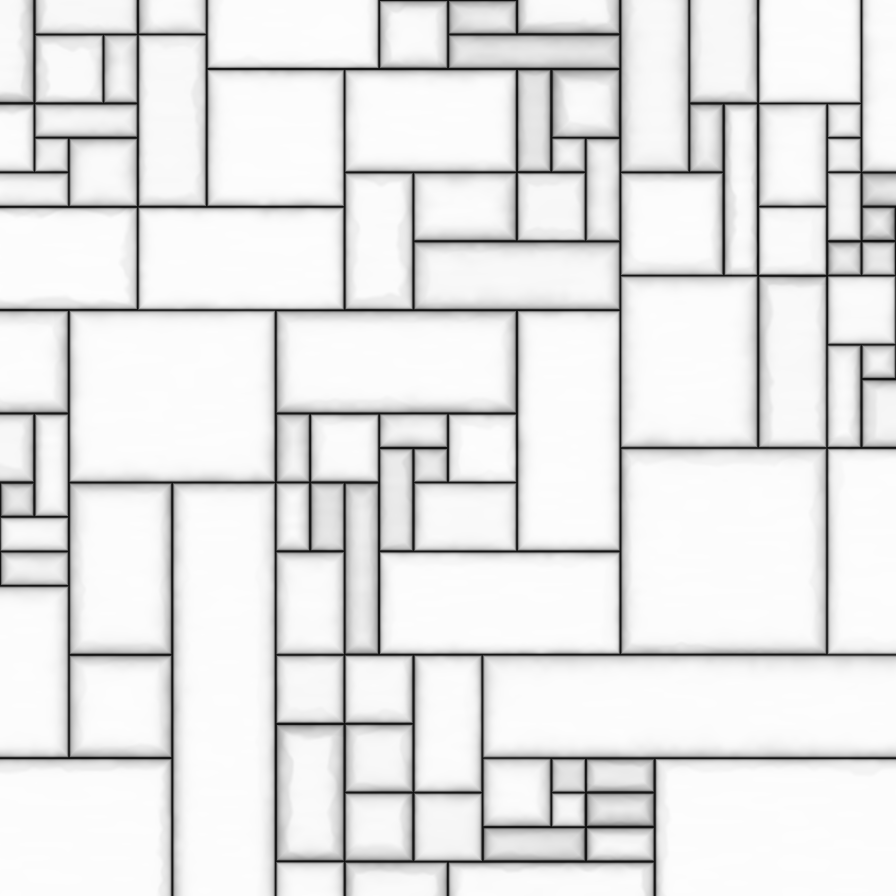
A WebGL 1 fragment shader for this texture map:

```glsl
precision highp float;
// Irregular packing of white bevelled rectangular panels with dark seams and soft painted shading.

uniform vec2 u_resolution;

const float CELLS = 26.0;      // grid cells across the canvas
const float ROOT_SIZE = 28.0;  // subdivided area, overlapping the canvas by a cell
const float MAX_AREA = 42.0;   // larger panels are always split
const float WHITE = 0.992;
const float SEAM_BLACK = 0.08;

float hash(vec2 p) {
  return fract(sin(dot(p, vec2(127.1, 311.7))) * 43758.5453);
}

vec4 hash4(vec2 p) {
  return vec4(hash(p), hash(p + 17.3), hash(p + 41.9), hash(p + 73.1));
}

float noise(vec2 p) {
  vec2 i = floor(p), f = fract(p);
  f = f * f * (3.0 - 2.0 * f);
  float low = mix(hash(i), hash(i + vec2(1.0, 0.0)), f.x);
  float high = mix(hash(i + vec2(0.0, 1.0)), hash(i + 1.0), f.x);
  return mix(low, high, f.y);
}

// Cuts a panel into four interlocking arms and a centre; keeps the part around q.
void pinwheel(vec2 q, vec2 size, vec4 r, out vec2 lo, out vec2 hi) {
  vec2 a = floor(size * mix(vec2(0.25), vec2(0.45), r.xy) + 0.5);
  vec2 b = max(floor(size * mix(vec2(0.55), vec2(0.75), r.zw) + 0.5), a + 1.0);
  if (q.y < a.y && q.x < b.x) { lo = vec2(0.0); hi = vec2(b.x, a.y); }
  else if (q.x >= b.x && q.y < b.y) { lo = vec2(b.x, 0.0); hi = vec2(size.x, b.y); }
  else if (q.y >= b.y && q.x >= a.x) { lo = vec2(a.x, b.y); hi = size; }
  else if (q.x < a.x) { lo = vec2(0.0, a.y); hi = vec2(a.x, size.y); }
  else { lo = a; hi = b; }
}

// Cuts a panel in two across its longer side; keeps the part around q.
void halve(vec2 q, vec2 size, float r, out vec2 lo, out vec2 hi) {
  vec2 axis = size.x > size.y ? vec2(1.0, 0.0) : vec2(0.0, 1.0);
  float len = dot(size, axis);
  float cut = clamp(floor(len * mix(0.25, 0.75, r) + 0.5), 1.0, len - 1.0);
  bool upper = dot(q, axis) >= cut;
  lo = upper ? axis * cut : vec2(0.0);
  hi = upper ? size : size - axis * (len - cut);
}

// Finds the panel (lo to hi) that contains p.
void findPanel(vec2 p, out vec2 lo, out vec2 hi) {
  lo = vec2(0.0);
  hi = vec2(ROOT_SIZE);
  for (int level = 0; level < 8; level++) {
    vec2 size = hi - lo;
    float area = size.x * size.y;
    float shortSide = min(size.x, size.y), longSide = max(size.x, size.y);
    vec2 seed = lo * 1.37 + hi * 0.73 + float(level) * 5.1;
    float stopChance = mix(0.82, 0.4, area / MAX_AREA);
    bool fits = area <= MAX_AREA && longSide <= 5.0 * shortSide;
    if (area < 1.5 || (fits && hash(seed + 9.7) < stopChance)) break;

    vec2 q = p - lo, subLo, subHi;
    vec4 r = hash4(seed);
    if (shortSide < 3.0 || longSide > 2.4 * shortSide) {
      halve(q, size, r.x, subLo, subHi);
    } else {
      bool mirrored = hash(seed + 3.3) < 0.5;
      if (mirrored) q.x = size.x - q.x;
      pinwheel(q, size, r, subLo, subHi);
      if (mirrored) {
        float left = size.x - subHi.x;
        subHi.x = size.x - subLo.x;
        subLo.x = left;
      }
    }
    hi = lo + subHi;
    lo += subLo;
  }
}

float largest(vec4 v) {
  return max(max(v.x, v.y), max(v.z, v.w));
}

// Darkness of one panel: seam, soft bevel, brushed facet and faint fill.
float panelDarkness(vec2 p, vec2 lo, vec2 hi) {
  vec2 size = hi - lo;
  vec4 sides = vec4(p - lo, hi - p);
  float edge = min(min(sides.x, sides.y), min(sides.z, sides.w));
  vec4 sideRand = hash4(lo + hi * 2.3);
  vec4 look = hash4(lo * 3.1 + hi + 6.0);
  float small = 1.0 - smoothstep(1.0, 2.5, min(size.x, size.y));

  // The wobble is shifted for each panel so strokes stop at the seams.
  vec2 brush = p + look.xy * 40.0;
  float wobble = noise(brush * 1.5) + 0.5 * noise(brush * 4.0) - 0.75;

  float seam = 0.55 * exp(-edge * edge / 0.0016);
  vec4 strength = mix(vec4(0.32), vec4(0.5), sideRand);
  float width = mix(0.07, 0.16, look.x) * (1.0 + 0.5 * wobble);
  float bevel = largest(strength * exp(-sides / width));

  vec4 reach = mix(vec4(0.12), vec4(0.42), sideRand.wzyx) * (1.0 - 0.45 * small);
  vec4 facets = 1.0 - smoothstep(reach - 0.07, reach + 0.1, sides + 0.3 * wobble);
  float facet = 0.085 * look.y * largest(facets * mix(vec4(0.5), vec4(1.0), sideRand));

  float tint = small * look.z * look.z * 0.09;
  float streaks = 0.014 * noise(brush * vec2(1.2, 5.0)) * (0.4 + small);
  return seam + bevel + facet + tint + streaks;
}

void main() {
  vec2 p = gl_FragCoord.xy / u_resolution * CELLS + 1.0;
  vec2 lo, hi;
  findPanel(p, lo, hi);
  float tone = clamp(WHITE - panelDarkness(p, lo, hi), SEAM_BLACK, 1.0);
  gl_FragColor = vec4(vec3(tone), 1.0);
}
```
